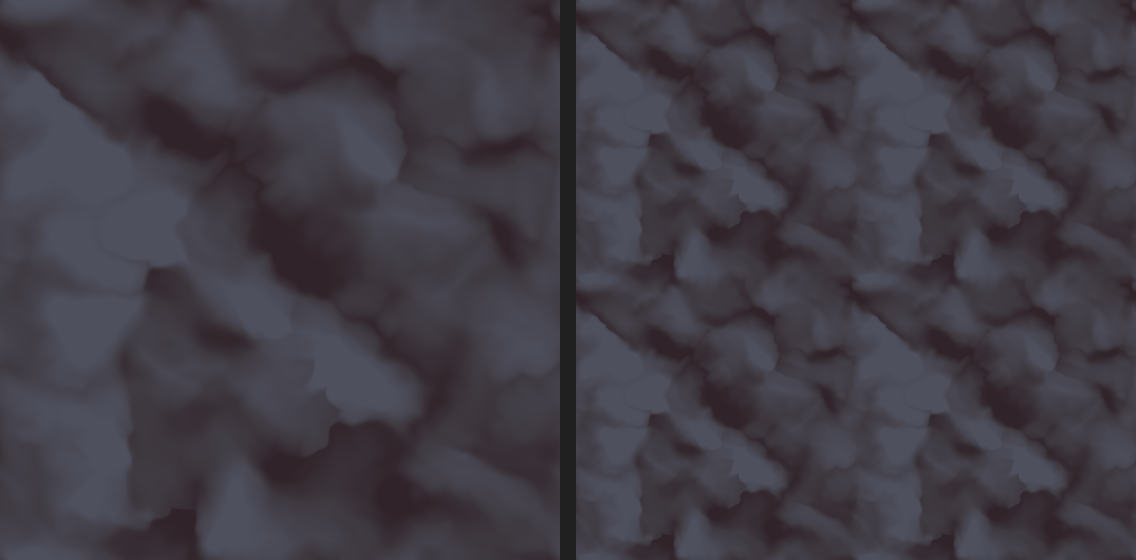
Left, the tile; right, the same tile 2 across and 2 down.
Give the GLSL for this texture, as a WebGL 2 fragment shader.

```glsl
#version 300 es
precision highp float;

uniform vec2 u_resolution;
out vec4 fragColor;

#define BANK_REPEATS 4.0
#define DETAIL_REPEATS 8.0
#define PUFF_REPEATS 8.0
#define WARP 0.085
#define PULL 0.5
#define DOME 0.50
#define STREAK 0.45
#define SPREAD 0.235
#define SHADOW vec3(0.197, 0.148, 0.174)
#define MIDTONE vec3(0.245, 0.222, 0.250)
#define LIGHT vec3(0.300, 0.306, 0.358)

float hash(vec2 p) {
    return fract(sin(dot(p, vec2(127.1, 311.7))) * 43758.5453);
}

vec2 hash2(vec2 p) {
    return vec2(hash(p), hash(p + 41.3));
}

float cornerSlope(vec2 cell, vec2 offset, float repeats, float seed) {
    float angle = 6.2832 * hash(mod(cell, repeats) + seed);
    return dot(vec2(cos(angle), sin(angle)), offset);
}

// Gradient noise that wraps after a whole number of repeats
float noise(vec2 uv, float repeats, float seed) {
    vec2 p = uv * repeats;
    vec2 i = floor(p), f = p - i;
    vec2 s = f * f * f * (f * (f * 6.0 - 15.0) + 10.0);
    vec2 e = vec2(1.0, 0.0);
    float low = mix(cornerSlope(i, f, repeats, seed),
                    cornerSlope(i + e.xy, f - e.xy, repeats, seed), s.x);
    float high = mix(cornerSlope(i + e.yx, f - e.yx, repeats, seed),
                     cornerSlope(i + e.xx, f - e.xx, repeats, seed), s.x);
    return mix(low, high, s.y);
}

// Whole-number shear: stretches features along the falling diagonal
vec2 shear(vec2 uv) {
    return vec2(uv.x + uv.y, uv.y);
}

// Blended cells: xy = vector to the puff centre, z = squared distance
vec3 puffs(vec2 uv, float crispness) {
    vec2 p = uv * PUFF_REPEATS;
    vec2 cell = floor(p);
    vec4 total = vec4(0.0);
    for (int y = -2; y <= 2; y++) {
        for (int x = -2; x <= 2; x++) {
            vec2 c = cell + vec2(x, y);
            vec2 toCentre = c + hash2(mod(c, PUFF_REPEATS) + 7.7) - p;
            float d2 = dot(toCentre, toCentre);
            total += vec4(toCentre, d2, 1.0) * exp(-crispness * d2);
        }
    }
    return total.xyz / total.w;
}

float cloudHeight(vec2 uv) {
    // Bend the outlines, with small scallops on top
    vec2 bend = vec2(noise(uv, 6.0, 11.0), noise(uv, 6.0, 23.0));
    vec2 scallop = vec2(abs(noise(uv, 15.0, 31.0)), abs(noise(uv, 15.0, 47.0)));
    vec2 warped = uv + WARP * (bend + 0.4 * scallop);

    // A few puff edges are crisp, most melt together
    float crispness = mix(3.5, 18.0, smoothstep(0.0, 0.35, noise(uv, 6.0, 59.0)));
    vec3 puff = puffs(warped, crispness);
    vec2 q = warped + PULL * puff.xy / PUFF_REPEATS;

    // Broad banks, two sizes of detail and rounded domes
    float height = 0.85 * noise(shear(q), BANK_REPEATS, 3.0);
    height += 0.52 * noise(q, DETAIL_REPEATS, 67.0);
    height += 0.20 * noise(shear(warped), 11.0, 97.0);
    height += DOME * (0.24 - puff.z);

    // Short, soft bright streaks in places
    float gate = smoothstep(0.0, 0.35, noise(uv, 7.0, 71.0));
    float crest = noise(shear(uv + 0.5 * WARP * bend), 7.0, 83.0);
    height += STREAK * gate * (0.17 - sqrt(crest * crest + 0.0008));
    return height;
}

void main() {
    vec2 uv = gl_FragCoord.xy / u_resolution;
    float tone = cloudHeight(uv) / SPREAD;

    // Reddish shadows, grey middle, bluish lights
    vec3 colour = mix(SHADOW, MIDTONE, clamp((tone + 2.1) / 1.5, -0.15, 1.0));
    colour += (LIGHT - MIDTONE) * clamp((tone + 0.6) / 1.9, 0.0, 1.1);
    fragColor = vec4(colour, 1.0);
}
```
